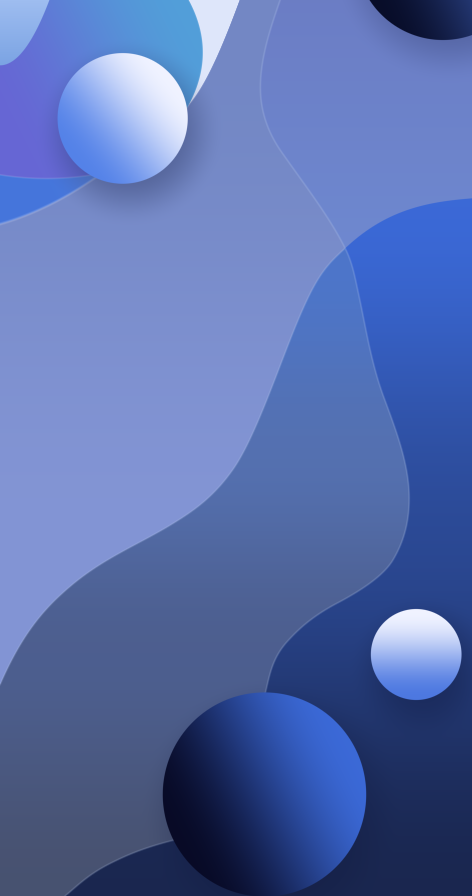
This background is drawn by a WebGL 1 fragment shader. Its source:

```glsl
precision highp float;
uniform vec2 u_resolution;

// Canvas space: 4.06 wide, 7.68 high, y measured down from the top edge.
const vec2 CANVAS = vec2(4.06, 7.68);
const vec3 NAVY = vec3(0.05, 0.08, 0.22);
const vec3 PALE = vec3(0.94, 0.95, 1.0);
const vec3 AZURE = vec3(0.23, 0.41, 0.84);

float pixel;

// Cubic through two knots, each (position, value, slope)
float hermite(float t, vec3 a, vec3 b) {
  float h = b.x - a.x;
  float s = clamp((t - a.x) / h, 0.0, 1.0);
  float r = 1.0 - s;
  return r * r * ((1.0 + 2.0 * s) * a.y + s * h * a.z)
       + s * s * ((1.0 + 2.0 * r) * b.y - r * h * b.z);
}

// Height of the deep blue hill at x
float hillEdge(float x) {
  vec3 a = vec3(0.6, 5.03, -0.85), b = vec3(1.5, 4.48, -0.62);
  vec3 c = vec3(2.0, 4.03, -1.4), d = vec3(2.4, 3.16, -2.6);
  vec3 e = vec3(2.72, 2.42, -1.7), f = vec3(3.0, 2.10, -0.9);
  if (x < a.x) return hermite(x, vec3(0.0, 5.87, -2.3), a);
  if (x < b.x) return hermite(x, a, b);
  if (x < c.x) return hermite(x, b, c);
  if (x < d.x) return hermite(x, c, d);
  if (x < e.x) return hermite(x, d, e);
  if (x < f.x) return hermite(x, e, f);
  return hermite(x, f, vec3(4.06, 1.70, -0.08));
}

// Right border of the translucent veil at y
float veilEdge(float y) {
  vec3 a = vec3(0.75, 2.24, 0.0), b = vec3(1.3, 2.42, 0.7);
  vec3 c = vec3(2.13, 2.97, 0.5), d = vec3(2.5, 3.08, 0.22);
  vec3 e = vec3(3.4, 3.30, 0.37), f = vec3(4.27, 3.52, 0.0);
  vec3 g = vec3(4.8, 3.38, -0.6), h = vec3(5.17, 2.90, -1.9);
  vec3 i = vec3(5.5, 2.47, -0.9), j = vec3(5.95, 2.28, -0.25);
  vec3 k = vec3(7.2, 1.50, -4.0), l = vec3(7.4, 0.95, -2.0);
  if (y < a.x) return hermite(y, vec3(0.0, 2.41, -0.35), a);
  if (y < b.x) return hermite(y, a, b);
  if (y < c.x) return hermite(y, b, c);
  if (y < d.x) return hermite(y, c, d);
  if (y < e.x) return hermite(y, d, e);
  if (y < f.x) return hermite(y, e, f);
  if (y < g.x) return hermite(y, f, g);
  if (y < h.x) return hermite(y, g, h);
  if (y < i.x) return hermite(y, h, i);
  if (y < j.x) return hermite(y, i, j);
  if (y < k.x) return hermite(y, j, k);
  if (y < l.x) return hermite(y, k, l);
  return hermite(y, l, vec3(7.68, 0.56, -1.2));
}

// Lower border of the pale corner wave at x
float cornerEdge(float x) {
  vec3 a = vec3(0.75, 1.57, -0.65), b = vec3(1.62, 0.9, -1.1);
  if (x < a.x) return hermite(x, vec3(0.0, 1.92, -0.28), a);
  if (x < b.x) return hermite(x, a, b);
  return hermite(x, b, vec3(2.06, 0.0, -2.7)) - 2.7 * max(x - 2.06, 0.0);
}

float cover(float d) {
  return smoothstep(pixel, -pixel, d * 1.4);
}

float rim(float d) {
  return 0.22 * smoothstep(1.6 * pixel, 0.0, abs(d));
}

// Disc with a linear gradient along dir and a soft shadow below it
vec3 ball(vec3 col, vec2 p, vec2 center, float r, vec2 dir, vec3 dark, vec3 light, float shade) {
  vec2 q = p - center;
  float fall = length(q - vec2(0.06, 0.12)) - r;
  col = mix(col, NAVY, shade * (1.0 - smoothstep(-0.2, 0.26, fall)));
  float t = smoothstep(-0.95, 0.95, dot(q, normalize(dir)) / r);
  return mix(col, mix(dark, light, t), cover(length(q) - r));
}

void main() {
  vec2 p = gl_FragCoord.xy / u_resolution * CANVAS;
  p.y = CANVAS.y - p.y;
  pixel = CANVAS.y / u_resolution.y;

  // Signed distances to the two large curves
  float e = 0.01;
  float hillSlope = (hillEdge(p.x + e) - hillEdge(p.x - e)) / (2.0 * e);
  float veilSlope = (veilEdge(p.y + e) - veilEdge(p.y - e)) / (2.0 * e);
  float hill = (hillEdge(p.x) - p.y) / sqrt(1.0 + hillSlope * hillSlope);
  float veil = (p.x - veilEdge(p.y)) / sqrt(1.0 + veilSlope * veilSlope);

  // Gradients of the four large areas
  vec3 sky = mix(vec3(0.42, 0.49, 0.77), vec3(0.43, 0.53, 0.81), p.y / 2.0);
  vec3 mist = mix(vec3(0.45, 0.53, 0.77), vec3(0.51, 0.58, 0.83), smoothstep(0.5, 4.5, p.y));
  vec3 deep = mix(AZURE, vec3(0.17, 0.29, 0.59), smoothstep(1.7, 4.7, p.y));
  deep = mix(deep, vec3(0.10, 0.15, 0.31), smoothstep(4.2, 7.7, p.y));
  vec3 blend = mix(vec3(0.30, 0.46, 0.79), vec3(0.33, 0.44, 0.69), smoothstep(2.2, 4.0, p.y));
  blend = mix(blend, vec3(0.30, 0.37, 0.56), smoothstep(3.8, 5.6, p.y));
  blend = mix(blend, vec3(0.28, 0.32, 0.44), smoothstep(5.6, 7.6, p.y));

  float inHill = cover(hill), inVeil = cover(veil);
  vec3 col = mix(mix(sky, deep, inHill), mix(mist, blend, inHill), inVeil);
  col = mix(col, vec3(0.75, 0.82, 0.95), max(rim(hill) * inVeil, rim(veil)));

  // Layered waves in the upper left corner
  float corner = (p.y - cornerEdge(p.x)) * 0.65;
  vec3 ice = mix(vec3(0.27, 0.46, 0.86), vec3(0.87, 0.90, 0.98),
                 smoothstep(0.3, 2.0, p.x + 0.7 - 0.5 * p.y));
  col = mix(col, ice, cover(corner));
  col = mix(col, PALE, rim(corner));

  float lobe = max(p.x - 1.745 + 0.6 * pow(abs(p.y - 0.45), 2.0),
                   p.y - 1.53 + 0.2 * pow(abs(p.x - 0.4), 2.0));
  vec3 violet = mix(vec3(0.40, 0.40, 0.83), vec3(0.32, 0.62, 0.85),
                    smoothstep(-0.5, 1.6, p.x - 0.5 * p.y));
  col = mix(col, violet, cover(lobe));
  col = mix(col, PALE, 0.6 * rim(lobe));

  float tip = (p.y - 0.56 + 3.1 * p.x * p.x) / sqrt(1.0 + 38.0 * p.x * p.x);
  col = mix(col, mix(vec3(0.62, 0.74, 0.94), vec3(0.48, 0.64, 0.89), p.y / 0.56), cover(tip));

  // Floating balls
  col = ball(col, p, vec2(1.055, 1.015), 0.56, vec2(0.8, -0.65), vec3(0.33, 0.51, 0.91), PALE, 0.30);
  col = ball(col, p, vec2(3.81, -0.41), 0.753, vec2(0.9, -0.4), vec3(0.03, 0.05, 0.16), vec3(0.22, 0.34, 0.66), 0.22);
  col = ball(col, p, vec2(3.58, 5.61), 0.39, vec2(0.0, -1.0), vec3(0.30, 0.47, 0.88), PALE, 0.35);
  col = ball(col, p, vec2(2.275, 6.81), 0.875, vec2(0.9, -0.45), vec3(0.03, 0.04, 0.15), AZURE, 0.25);

  gl_FragColor = vec4(col, 1.0);
}
```
